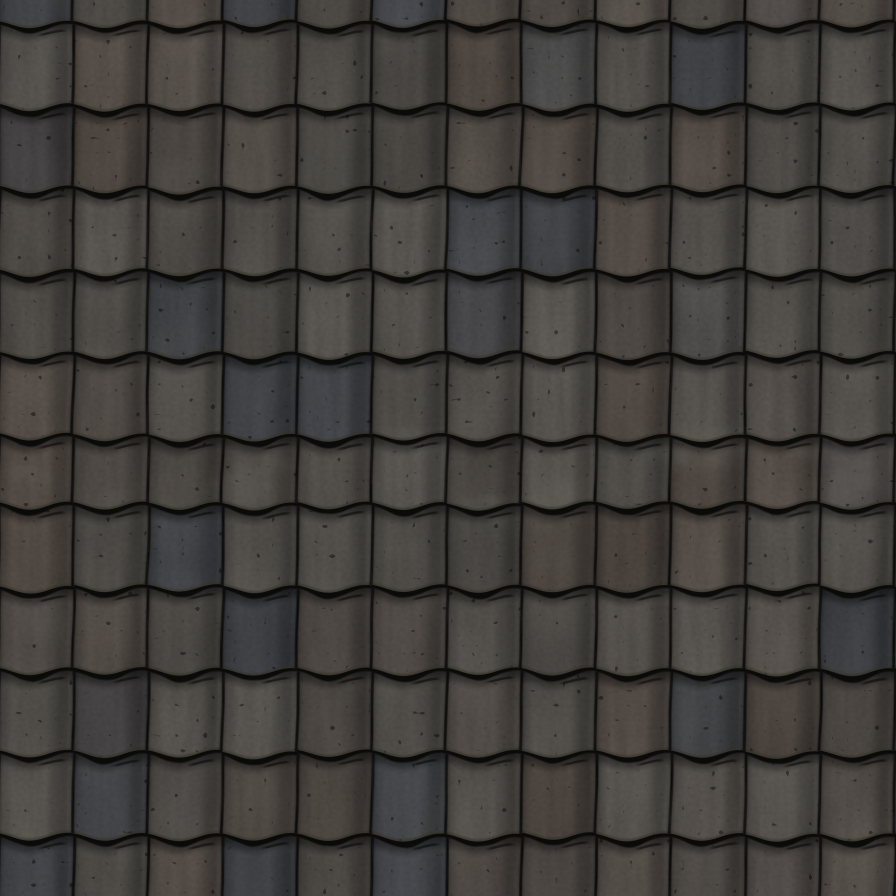
Reproduce this texture procedurally as a three.js fragment shader.

```glsl
varying vec2 vUv;

const float TAU = 6.2831853;
const float COLUMNS = 12.0;
const float SHORT_ROW = 4.0;          // index of the one shorter course
const float SHORT_HEIGHT = 0.0755;
const float ROW_HEIGHT = (1.0 - SHORT_HEIGHT) / 10.0;
const float FIRST_LINE = 0.065;
const float SEAM_OFFSET = 0.0015;
const float SEAM_WIDTH = 0.0011;
const float WAVE_HEIGHT = 0.0043;
const float WAVE_DIP = 0.42;          // lowest point across a tile
const float SHADOW_WIDTH = 0.0046;
const float SOFT = 0.0016;

const vec3 CLAY = vec3(0.292, 0.281, 0.265);
const vec3 BROWN = vec3(0.296, 0.264, 0.243);
const vec3 SLATE = vec3(0.238, 0.246, 0.265);
const vec3 PALE = vec3(0.365, 0.360, 0.335);
const vec3 LIP = vec3(0.200, 0.190, 0.150);
const vec3 GAP = vec3(0.040, 0.038, 0.036);

float hash(vec2 p) {
  vec3 q = fract(vec3(p.xyx) * 0.1031);
  q += dot(q, q.yzx + 33.33);
  return fract((q.x + q.y) * q.z);
}

vec2 gradient(vec2 cell) {
  float angle = TAU * hash(cell);
  return vec2(cos(angle), sin(angle));
}

float noise(vec2 p) {
  vec2 i = floor(p), f = fract(p);
  vec2 s = f * f * f * (f * (f * 6.0 - 15.0) + 10.0);
  vec2 e = vec2(1.0, 0.0);
  float low = mix(dot(gradient(i), f), dot(gradient(i + e), f - e), s.x);
  float high = mix(dot(gradient(i + e.yx), f - e.yx), dot(gradient(i + 1.0), f - 1.0), s.x);
  return 1.4 * mix(low, high, s.y);
}

float fbm(vec2 p) {
  float sum = 0.0, gain = 0.55;
  for (int i = 0; i < 4; i++) {
    sum += gain * noise(p);
    p = p * 2.03 + 17.3;
    gain *= 0.5;
  }
  return sum;
}

void main() {
  vec2 p = vUv;

  // Column, with slightly wandering seams
  float x = (p.x + SEAM_OFFSET + 0.0015 * noise(p * vec2(9.0, 12.0))) * COLUMNS;
  float column = mod(floor(x), COLUMNS);
  float u = fract(x);

  // Course, bounded by wavy lower edges
  float wave = -WAVE_HEIGHT * cos(TAU * (u - WAVE_DIP));
  float jitter = 0.0024 * noise(vec2(column * 3.7 + 0.4, p.y * 11.0));
  float y = fract(p.y - FIRST_LINE - wave - jitter);
  float shortEnd = SHORT_ROW * ROW_HEIGHT + SHORT_HEIGHT;
  float t = (y + step(shortEnd, y) * (ROW_HEIGHT - SHORT_HEIGHT)) / ROW_HEIGHT;
  float row = floor(t);
  float height = abs(row - SHORT_ROW) < 0.5 ? SHORT_HEIGHT : ROW_HEIGHT;
  float above = fract(t) * ROW_HEIGHT;
  float below = height - above;

  // Slight lean of each tile
  float lean = 0.028 * (above / height - 0.5);
  float seam = abs(fract(u - lean + 0.5) - 0.5) / COLUMNS;
  u = fract(u - lean);

  // Fired colour of each tile
  vec2 id = vec2(column, row);
  vec3 color = mix(CLAY, BROWN, 0.85 * smoothstep(0.35, 1.0, hash(id + 3.1)));
  color = mix(color, SLATE, 0.9 * smoothstep(0.80, 0.94, hash(id + 41.7)));
  color *= 0.92 + 0.17 * hash(id + 19.3);

  // Stains, streaks, grain and a weathered band
  float stain = fbm(p * 7.0 + id * 0.6);
  float streak = noise(vec2(p.x * 95.0, p.y * 9.0) + id * 5.0);
  float grain = noise(p * 210.0);
  color *= 1.0 + 0.13 * stain + 0.06 * streak + 0.045 * grain;
  float band = smoothstep(0.40, 0.47, p.y) * (1.0 - smoothstep(0.515, 0.54, p.y));
  float weather = smoothstep(-0.05, 0.5, fbm(p * vec2(9.0, 13.0) + 4.0));
  color = mix(color, PALE, weather * (0.12 + 0.36 * band));
  float speck = smoothstep(0.60, 0.78, noise(p * 120.0 + 60.0));
  color *= 1.0 - 0.4 * speck;

  // Curved cross section: broad lit pan, dark flank, raised rim
  float relief = 0.90 + 0.17 * smoothstep(0.0, 0.22, u);
  relief -= 0.27 * smoothstep(0.60, 0.87, u);
  relief += 0.12 * smoothstep(0.89, 0.96, u);
  color *= relief;

  // Rounded lower lip and shade under the course above
  color = mix(color, LIP, 0.65 * (1.0 - smoothstep(0.001, 0.0055, above)));
  color *= 1.0 - 0.38 * (1.0 - smoothstep(0.004, 0.019, below));

  // Short crease on the rising side of the tile head
  float creaseSpan = smoothstep(0.48, 0.62, u) * (1.0 - smoothstep(0.82, 0.92, u));
  float creaseY = 0.0085 + 0.006 * (u - 0.5);
  float crease = 1.0 - smoothstep(0.0005, 0.0023, abs(below - creaseY));
  color = mix(color, GAP, 0.62 * crease * creaseSpan);

  // Black gaps between courses and along seams
  float thickness = SHADOW_WIDTH * (0.9 + 0.3 * cos(TAU * (u - 0.45)));
  thickness *= 1.0 + 0.3 * noise(p * vec2(40.0, 15.0));
  float gap = 1.0 - smoothstep(thickness - SOFT, thickness + SOFT, below);
  gap = max(gap, 1.0 - smoothstep(0.0, SOFT, above));
  float joint = 1.0 - smoothstep(SEAM_WIDTH - 0.0007, SEAM_WIDTH + SOFT, seam);
  joint *= 0.84 + 0.2 * noise(vec2(column * 2.3, p.y * 30.0));
  color *= 1.0 - 0.2 * (1.0 - smoothstep(0.0, 0.006, seam));
  color = mix(color, GAP, clamp(max(gap, joint), 0.0, 1.0));

  gl_FragColor = vec4(color, 1.0);
}
```
